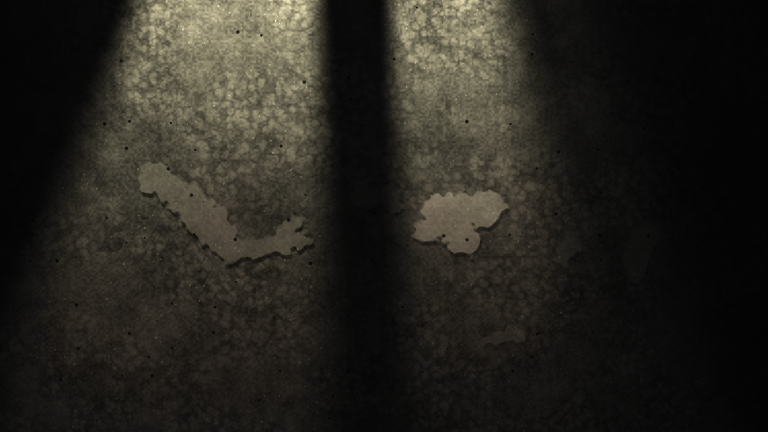
Give the GLSL for this texture, as a WebGL 2 fragment shader.

```glsl
#version 300 es
precision highp float;
// A weathered plaster wall in the dark, lit from above by two soft shafts.
// Fractal noise and cell noise mottle the wall, warped capsules form the
// flaked plaster, and tapered bands of light reveal it all.

#define BEAM_POWER 0.64
#define FALLOFF 2.05
#define AMBIENT 0.033
#define MOTTLE_SCALE 46.0
#define GRAIN_SCALE 210.0
#define EDGE_ROUGHNESS 0.055
#define FLECK_POWER 0.55

uniform vec2 u_resolution;
out vec4 fragColor;

float hash(vec2 p) {
    return fract(sin(dot(p, vec2(127.1, 311.7))) * 43758.5453);
}

vec2 hash2(vec2 p) {
    return vec2(hash(p), hash(p + 37.4));
}

float noise(vec2 p) {
    vec2 i = floor(p), f = fract(p);
    f = f * f * (3.0 - 2.0 * f);
    return mix(mix(hash(i), hash(i + vec2(1, 0)), f.x),
               mix(hash(i + vec2(0, 1)), hash(i + vec2(1, 1)), f.x), f.y);
}

float fbm(vec2 p) {
    float sum = 0.0, amp = 0.5;
    for (int i = 0; i < 5; i++) {
        sum += amp * noise(p);
        p = mat2(1.6, 1.2, -1.2, 1.6) * p + 5.3;
        amp *= 0.5;
    }
    return sum;
}

// Distance to the nearest scattered cell centre
float cells(vec2 p) {
    vec2 id = floor(p);
    float nearest = 2.0;
    for (int y = -1; y <= 1; y++)
        for (int x = -1; x <= 1; x++) {
            vec2 c = id + vec2(x, y);
            nearest = min(nearest, length(c + hash2(c) - p));
        }
    return nearest;
}

// Sparse round dots, one at most per grid cell
float dots(vec2 p, float density, float radius) {
    vec2 id = floor(p);
    vec2 centre = id + 0.3 + 0.4 * hash2(id + 9.1);
    float size = radius * (0.5 + 0.5 * hash(id + 4.7));
    return step(1.0 - density, hash(id)) * (1.0 - smoothstep(size * 0.4, size, length(p - centre)));
}

float capsule(vec2 p, vec2 a, vec2 b, float r) {
    vec2 ab = b - a;
    return length(p - a - ab * clamp(dot(p - a, ab) / dot(ab, ab), 0.0, 1.0)) - r;
}

// Plaster remnants: x = left sheet, y = right island, z = faint chips
vec3 plaster(vec2 p) {
    float rough = EDGE_ROUGHNESS * (fbm(p * 17.0) - 0.48) + 0.018 * (noise(p * 75.0) - 0.5);
    float sheet = capsule(p, vec2(0.35, 0.59), vec2(0.43, 0.55), 0.035);
    sheet = min(sheet, capsule(p, vec2(0.43, 0.54), vec2(0.53, 0.42), 0.036));
    sheet = min(sheet, capsule(p, vec2(0.53, 0.415), vec2(0.70, 0.445), 0.027));
    sheet = min(sheet, capsule(p, vec2(0.66, 0.46), vec2(0.68, 0.49), 0.025));
    float island = capsule(p, vec2(1.02, 0.515), vec2(1.13, 0.525), 0.037);
    island = min(island, capsule(p, vec2(1.05, 0.50), vec2(1.07, 0.44), 0.034));
    island = min(island, capsule(p, vec2(0.98, 0.46), vec2(1.04, 0.49), 0.02));
    float chips = capsule(p, vec2(1.30, 0.40), vec2(1.325, 0.43), 0.023);
    chips = min(chips, capsule(p, vec2(1.13, 0.213), vec2(1.20, 0.22), 0.009));
    chips = min(chips, capsule(p, vec2(0.84, 0.55), vec2(0.90, 0.54), 0.022));
    chips = min(chips, capsule(p, vec2(1.47, 0.39), vec2(1.50, 0.45), 0.03));
    return 1.0 - smoothstep(-0.004, 0.005, vec3(sheet, island, chips) + rough);
}

// Soft band of light between two slanted edges
float band(float x, float left, float right, float softL, float softR) {
    return smoothstep(left - softL, left + softL, x) * (1.0 - smoothstep(right - softR, right + softR, x));
}

void main() {
    vec2 p = gl_FragCoord.xy / u_resolution.y;
    p.x *= 1.7778 * u_resolution.y / u_resolution.x;
    float d = 1.0 - p.y;

    // Light shafts, widening and fading downwards
    float leftBeam = band(p.x, 0.325 - 0.33 * d, 0.735 + 0.02 * d, 0.055 + 0.10 * d, 0.035 + 0.06 * d);
    float rightBeam = band(p.x, 0.905 + 0.06 * d, 1.17 + 0.21 * d, 0.03 + 0.05 * d, 0.075 + 0.10 * d);
    float faintBeam = band(p.x, 1.22 + 0.20 * d, 1.34 + 0.36 * d, 0.06, 0.10);
    float light = BEAM_POWER * (leftBeam * exp(-FALLOFF * d) + rightBeam * exp(-(FALLOFF + 0.35) * d));
    light *= 1.0 - 0.3 * smoothstep(0.7, 1.0, d);
    light += 0.045 * faintBeam * exp(-1.2 * d);
    float vignette = smoothstep(-0.1, 0.35, p.x) * (1.0 - smoothstep(1.2, 1.75, p.x));
    light += AMBIENT * (0.35 + 0.65 * vignette);

    // Worn wall: broad stains, pale mottles and fine grain
    float stain = fbm(p * 6.0 + 2.0), detail = fbm(p * 30.0);
    vec2 warped = p + 0.012 * vec2(noise(p * 60.0), noise(p * 60.0 + 8.0));
    float mottle = 1.0 - smoothstep(0.2, 0.55, cells(warped * MOTTLE_SCALE));
    float grain = noise(p * GRAIN_SCALE) - 0.5;
    float wall = 0.38 + 0.55 * stain + 0.6 * detail;
    wall += 0.32 * (mottle - 0.3) * smoothstep(0.35, 0.6, fbm(p * 9.0 + 11.0)) + 0.38 * grain;
    wall *= 1.0 - 0.28 * exp(-dot((p - vec2(0.58, 0.53)) * vec2(8, 11), (p - vec2(0.58, 0.53)) * vec2(8, 11)));

    // Flaked plaster with a shadow under its lower rim
    vec3 flakes = plaster(p), raised = plaster(p + vec2(-0.003, 0.010));
    float smoothCoat = 0.85 + 0.3 * detail + 0.16 * grain;
    wall = mix(wall, 1.32 * smoothCoat, flakes.x * 0.85);
    wall = mix(wall, 1.95 * smoothCoat, flakes.y * 0.9);
    wall = mix(wall, 1.45 * smoothCoat, flakes.z * 0.65);
    wall *= 1.0 - 0.5 * dot(clamp(raised - flakes, 0.0, 1.0), vec3(1.0, 0.8, 0.4));

    // Dark pits and glinting flecks
    wall *= 1.0 - 0.75 * dots(p * 19.0 + 3.0, 0.13, 0.11);
    float fleck = dots(mat2(0.8, 0.5, -0.5, 0.8) * p * vec2(75, 58), 0.09, 0.22);
    wall += FLECK_POWER * fleck * (0.6 + 0.8 * d);

    // Warm khaki in the light, brown below, neutral in the dark
    vec3 tint = mix(vec3(1.0, 0.955, 0.765), vec3(1.0, 0.87, 0.73), smoothstep(0.25, 0.85, d + 0.4 * (stain - 0.5)));
    tint = mix(vec3(0.98, 0.96, 0.92), tint, smoothstep(0.03, 0.14, light));
    fragColor = vec4(clamp(tint * light * wall, 0.0, 1.0) + 0.006, 1.0);
}
```
